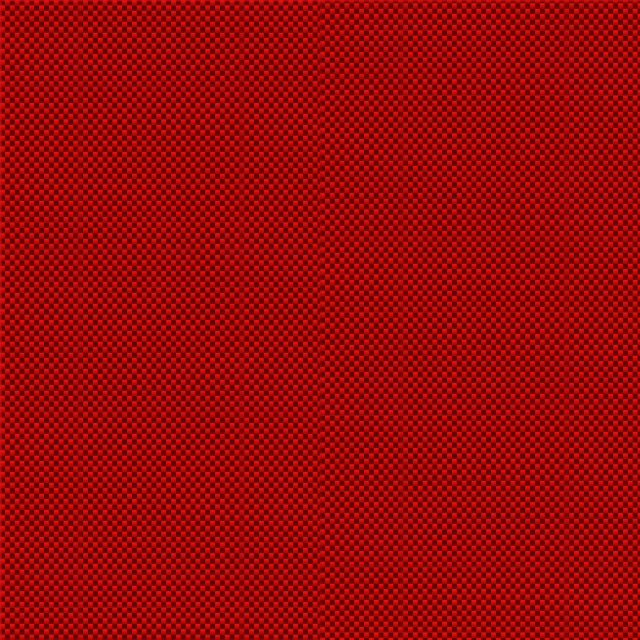
Write a Shadertoy shader that draws this texture.

```glsl
float hash(vec2 p) {
    vec3 q = fract(p.xyx * 0.1031);
    q += dot(q, q.yzx + 33.33);
    return fract((q.x + q.y) * q.z);
}

// Thin bands where neighbouring threads crowd together
float crowding(float x, float offset) {
    float d = abs(fract((x - offset) / 0.255 + 0.5) - 0.5) * 0.255;
    return 1.0 - smoothstep(0.002, 0.006, d);
}

void mainImage(out vec4 fragColor, in vec2 fragCoord) {
    vec2 uv = fragCoord / iResolution.xy;
    vec2 threads = vec2(131.0, 118.0);
    float pixel = threads.x / min(iResolution.x, iResolution.y);

    // The right half is a second panel, slipped against the first
    float panel = step(0.5, uv.x);
    vec2 grid = uv * threads + panel * vec2(0.5, 0.6);
    vec2 cell = floor(grid);
    float height = fract(grid.y);

    // Alternating raised and sunken threads with rounded corners
    vec2 wave = sin(3.14159 * grid);
    float softness = 0.12 + 0.9 * pixel;
    float raised = smoothstep(-softness, softness, wave.x * wave.y);

    // Raised threads catch light at the top, sunken ones are shaded there
    float lit = mix(0.46, 0.98, smoothstep(0.0, 1.0, height));
    float shaded = mix(0.22, 0.0, smoothstep(0.0, 0.55, height));
    float tone = mix(shaded, lit, raised);

    // Crowded threads, the panel seam and slight unevenness
    float columns = crowding(uv.x, mix(0.123, 0.119, panel));
    float rows = crowding(uv.y, 0.1 + 0.015 * panel);
    float seam = 1.0 - smoothstep(0.001, 0.004, abs(uv.x - 0.5));
    tone = mix(tone, 0.48, 0.3 * max(columns, 0.6 * rows) + 0.3 * seam);
    tone += 0.07 * (hash(cell + 0.5) - 0.5);

    // Bright selvage along the left and top edges
    float edge = min(uv.x, 1.0 - uv.y);
    tone = mix(tone, 0.9, 0.6 * (1.0 - smoothstep(0.001, 0.004, edge)));

    vec3 color = mix(vec3(0.41, 0.0, 0.0), vec3(0.89, 0.085, 0.085), clamp(tone, 0.0, 1.0));
    fragColor = vec4(color, 1.0);
}
```
